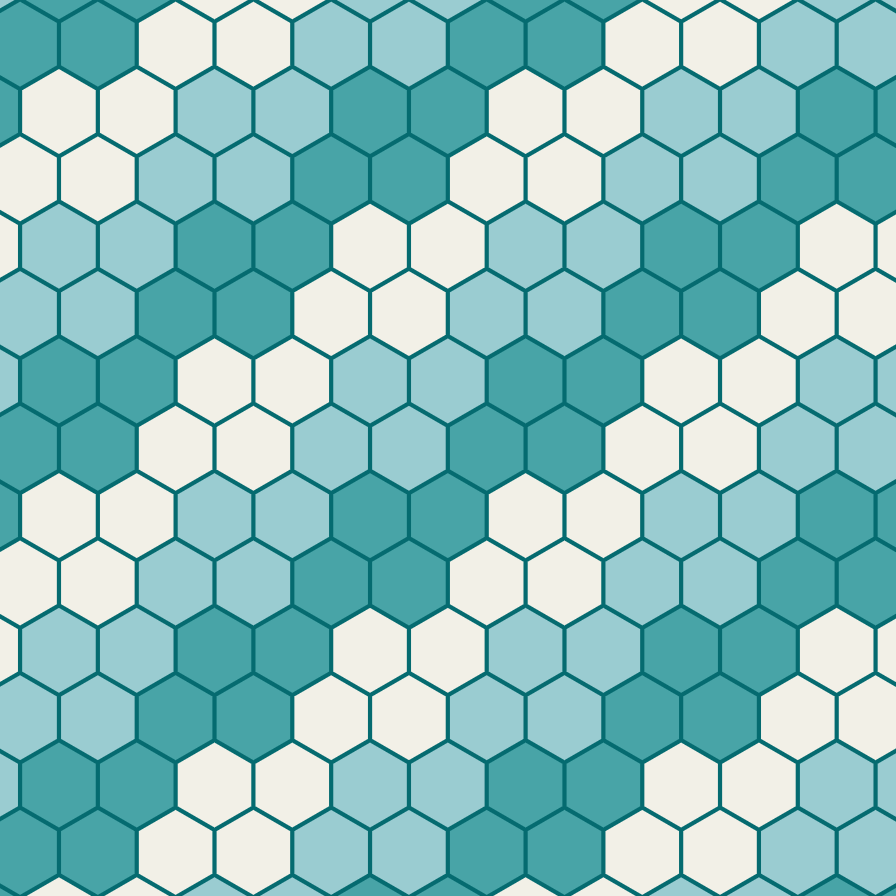
Reproduce this pattern procedurally as a three.js fragment shader.

```glsl
// Honeycomb of pointy-top hexagons in three flat colours with dark outlines.
// Cells are coloured in pairs along each row; every second row shifts the
// pairs by two cells, so the colours climb as zigzag diagonal bands.
varying vec2 vUv;

const float CELL_WIDTH = 0.0868;   // flat-to-flat width, about 11.5 across
const float LINE_WIDTH = 0.0047;   // full outline width
const vec2  CENTRE     = vec2(0.4998, 0.4997); // midpoint of an upright edge
const vec3  TEAL  = vec3(0.282, 0.645, 0.655);
const vec3  CREAM = vec3(0.950, 0.940, 0.906);
const vec3  SKY   = vec3(0.605, 0.800, 0.820);
const vec3  LINE  = vec3(0.020, 0.420, 0.440);

const float ROW_PAIR = 1.7320508;  // height of two rows, in cell widths

// Distance from a point to the outline of its cell, positive inside.
float hexInset(vec2 q) {
  q = abs(q);
  return 0.5 - max(q.x, dot(q, vec2(0.5, 0.5 * ROW_PAIR)));
}

// Colour of a cell from its column and row-pair index.
vec3 cellColour(vec2 id) {
  float band = mod(floor(id.x / 2.0) - id.y, 3.0);
  return band < 0.5 ? TEAL : band < 1.5 ? CREAM : SKY;
}

void main() {
  vec2 p = (vUv - CENTRE) / CELL_WIDTH;
  float y = p.y / ROW_PAIR;

  // Candidate cells in the even and odd rows
  vec2 evenId = vec2(floor(p.x), floor(y + 0.5));
  vec2 oddId  = vec2(floor(p.x - 0.5), floor(y));
  vec2 evenQ = p - vec2(evenId.x + 0.5, evenId.y * ROW_PAIR);
  vec2 oddQ  = p - vec2(oddId.x + 1.0, (oddId.y + 0.5) * ROW_PAIR);

  // The nearer centre owns the point
  bool isEven = dot(evenQ, evenQ) < dot(oddQ, oddQ);
  vec2 id = isEven ? evenId : oddId;
  float inset = hexInset(isEven ? evenQ : oddQ);

  // Smooth outline over the flat fill
  float pixel = max(fwidth(p.x), fwidth(p.y));
  float halfLine = 0.5 * LINE_WIDTH / CELL_WIDTH;
  float fill = clamp((inset - halfLine) / pixel + 0.5, 0.0, 1.0);
  gl_FragColor = vec4(mix(LINE, cellColour(id), fill), 1.0);
}
```
